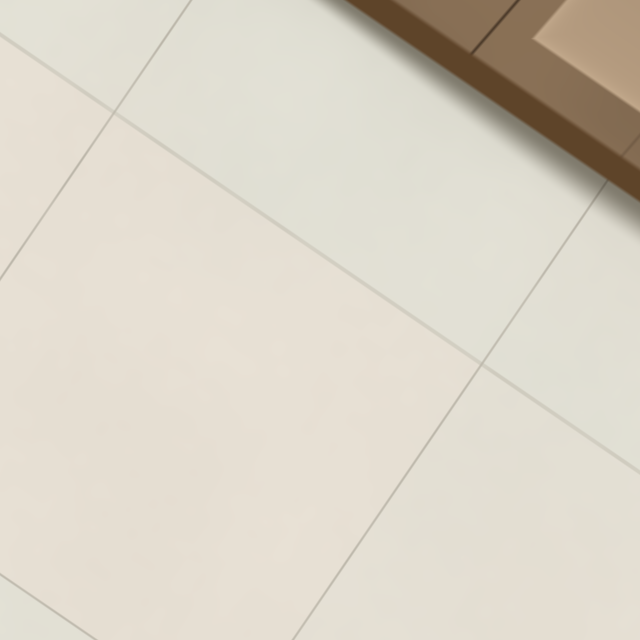
Reproduce this texture procedurally as a WebGL 2 fragment shader.

```glsl
#version 300 es
precision highp float;
uniform vec2 u_resolution;
out vec4 fragColor;

// Floor layout: square tiles, turned about one grout crossing
const float ANGLE = 0.6004;
const vec2 CROSSING = vec2(0.1784, 0.8242);
const float TILE = 0.696;
const float STEEP_WIDTH = 0.0017;    // half widths of the joints
const float SHALLOW_WIDTH = 0.0030;
const float GROUT_BLUR = 0.0016;

// Cabinet layout, measured across (v) and along (u) its front
const float PLINTH_V = 0.349;
const float DOOR_V = 0.391;
const float PANEL_V = 0.465;
const float SEAM_U = 0.409;
const float SEAM_STEP = 0.284;
const float PANEL_U = 0.474;
const float LEAN = 0.115;
const float EDGE_BLUR = 0.0035;

const vec3 WARM_TILE = vec3(0.902, 0.874, 0.827);
const vec3 COOL_TILE = vec3(0.886, 0.877, 0.832);
const vec3 STEEP_GROUT = vec3(0.73, 0.71, 0.66);
const vec3 SHALLOW_GROUT = vec3(0.81, 0.795, 0.745);
const vec3 SHADE = vec3(0.56, 0.545, 0.51);
const vec3 PLINTH = vec3(0.37, 0.265, 0.16);
const vec3 DOOR = vec3(0.52, 0.425, 0.325);
const vec3 SEAM = vec3(0.27, 0.205, 0.145);
const vec3 PANEL = vec3(0.71, 0.61, 0.50);
const vec3 PANEL_RIM = vec3(0.77, 0.67, 0.555);

float hash(vec2 p) {
    p = fract(p * vec2(0.1031, 0.1137));
    p += dot(p, p.yx + 33.33);
    return fract((p.x + p.y) * p.x * 7.31);
}

float noise(vec2 p) {
    vec2 i = floor(p), f = fract(p);
    f = f * f * (3.0 - 2.0 * f);
    return mix(mix(hash(i), hash(i + vec2(1, 0)), f.x),
               mix(hash(i + vec2(0, 1)), hash(i + vec2(1, 1)), f.x), f.y);
}

float line(float dist, float halfWidth, float blur) {
    return 1.0 - smoothstep(halfWidth - blur, halfWidth + blur, abs(dist));
}

float rise(float edge, float x, float blur) {
    return smoothstep(edge - blur, edge + blur, x);
}

vec3 floorColor(vec2 p, float pixel) {
    vec2 cell = floor(p / TILE);
    vec2 joint = p - TILE * floor(p / TILE + 0.5);

    // Rows alternate in tint, with a soft cloudy drift
    float cool = max(1.0 - mod(cell.y, 2.0), 0.45 * step(0.5, cell.x));
    cool += 0.5 * (noise(p * 4.0 + 11.0) - 0.5);
    vec3 color = mix(WARM_TILE, COOL_TILE, clamp(cool, 0.0, 1.2));
    color += 0.012 * (noise(p * 5.0 + 3.0) - 0.5) + 0.005 * (noise(p * 38.0) - 0.5);

    // Broad pale joints one way, fine darker joints the other
    float blur = max(GROUT_BLUR, pixel);
    float fine = step(p.y, -0.5 * TILE);
    float width = mix(SHALLOW_WIDTH, STEEP_WIDTH, fine);
    float wear = 0.75 + 0.25 * noise(p * 22.0);
    color = mix(color, mix(SHALLOW_GROUT, STEEP_GROUT, fine),
                wear * line(joint.y, width, blur));
    color = mix(color, STEEP_GROUT, wear * line(joint.x, STEEP_WIDTH, blur));

    // Contact shadow widens along the cabinet
    float reach = mix(0.035, 0.062, smoothstep(0.05, 0.75, p.x));
    float gap = PLINTH_V - p.y;
    float shadow = 0.85 * (1.0 - smoothstep(0.1 * reach, reach, gap));
    shadow += 0.15 * exp(-max(gap, 0.0) / 0.045);
    return color * mix(vec3(1.0), SHADE, shadow);
}

vec3 cabinetColor(vec2 p, float blur) {
    float along = p.x - LEAN * (p.y - DOOR_V);
    vec3 door = DOOR * (1.0 + 0.10 * (noise(p * vec2(6.0, 14.0)) - 0.5));

    // Seams between the doors, the farther one fainter
    for (int i = 0; i < 2; i++) {
        float dist = along - SEAM_U - float(i) * SEAM_STEP;
        door = mix(door, SEAM, line(dist, 0.0022, blur * 0.7) * (i == 0 ? 0.9 : 0.25));
    }

    // Lit inset panel with a brighter lower rim
    vec2 inset = vec2(along - PANEL_U + 0.008, p.y - PANEL_V);
    float inside = rise(0.0, min(inset.x, inset.y), blur);
    float rim = exp(-max(min(inset.x, inset.y), 0.0) / 0.012);
    vec3 panel = mix(PANEL, PANEL_RIM, rim) * (1.0 - 0.25 * max(inset.y, 0.0));
    door = mix(door, panel, inside);

    return mix(PLINTH, door, rise(DOOR_V, p.y, blur * 1.4));
}

void main() {
    float scale = min(u_resolution.x, u_resolution.y);
    float pixel = 1.0 / scale;
    vec2 offset = gl_FragCoord.xy / scale - CROSSING;
    float c = cos(ANGLE), s = sin(ANGLE);
    vec2 p = vec2(c * offset.x - s * offset.y, s * offset.x + c * offset.y);

    float blur = max(EDGE_BLUR, pixel);
    vec3 color = mix(floorColor(p, pixel), cabinetColor(p, blur),
                     rise(PLINTH_V, p.y, blur));
    fragColor = vec4(color, 1.0);
}
```
